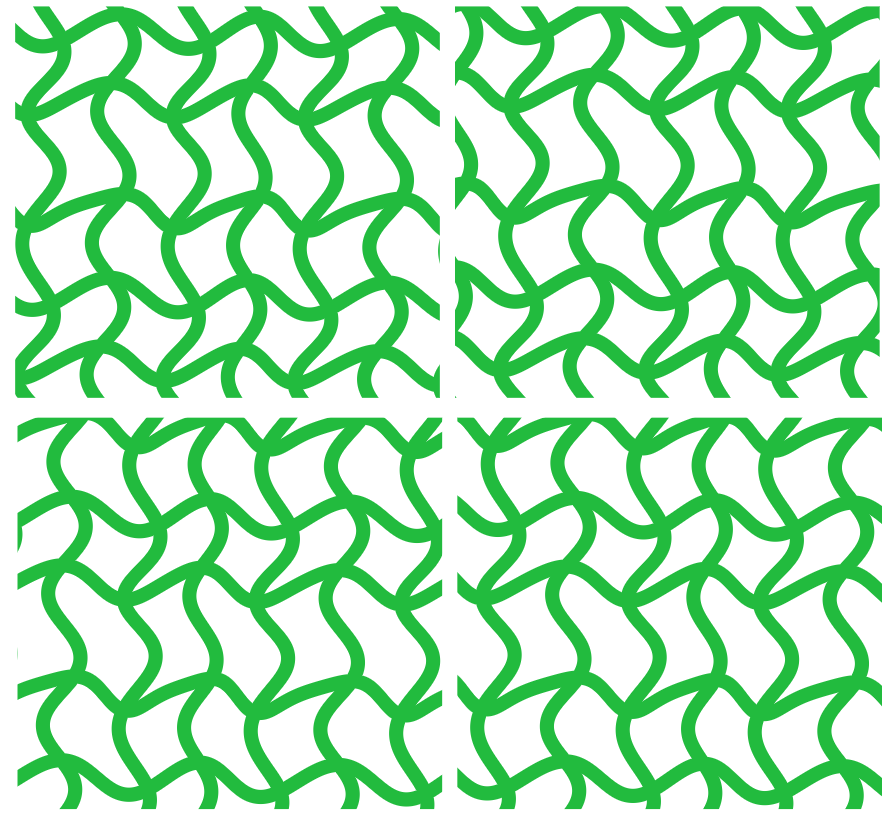
Give the GLSL for this pattern, as a Shadertoy shader.

```glsl
// Four white-framed panels, each a window onto one wavy green net.
// The net crosses three kinds of skewed wave rows with two kinds of wavy columns;
// every strand is a smooth periodic field divided by its gradient length.

const float PI = 3.14159265;
const float TAU = 6.2831853;

// Layout, in design units mapped onto the whole canvas (y runs down)
const vec2 DESIGN_SIZE = vec2(768.0, 708.0);
const vec2 PANEL_ORIGIN = vec2(13.0, 5.5);
const vec2 PANEL_SIZE = vec2(364.0, 335.5);
const vec2 PANEL_STEP = vec2(377.0, 352.5);
const float LOWER_INDENT = 2.0;
const vec2 NET_SHIFT[4] = vec2[4](
    vec2(0.0), vec2(414.0, -7.0), vec2(-42.0, 413.5), vec2(390.0, 414.5));

// Net lattice
const vec2 PERIOD = vec2(119.0, 226.0);
const float LINE_WIDTH = 12.2;
const float SHEAR = 0.04;
const float TILT = 0.017;
const float ALTERNATE_SHIFT = 3.0;

// Rows: mean height, crest position, wave height and lean
const vec3 ROW_MEAN = vec3(26.5, 85.5, 180.5);
const vec3 ROW_CREST = vec3(101.0, 96.0, 109.0);
const vec3 ROW_LEAN = vec3(0.2, 0.45, 0.95);
const float ROW_AMPLITUDE = 14.3;

// Columns: centre, first right-hand bulge, swing and uneven spacing
const vec2 COLUMN_CENTRE = vec2(42.0, 99.0);
const vec2 COLUMN_START = vec2(46.0, 38.0);
const vec2 COLUMN_AMPLITUDE = vec2(14.8, 13.8);
const vec2 COLUMN_LEAN = vec2(0.3, 0.0);

const vec3 GREEN = vec3(0.133, 0.733, 0.243);
const vec3 PAPER = vec3(1.0);

// Straightens the lattice and evens out its alternating cell widths
vec2 toLattice(vec2 p) {
    vec2 s = vec2(p.x + SHEAR * p.y, p.y - TILT * (p.x - 100.0));
    float angle = TAU * (s.x - COLUMN_CENTRE.x) / (2.0 * PERIOD.x);
    s.x -= ALTERNATE_SHIFT * (1.0 - cos(angle));
    return s;
}

// Fields that vanish on each strand, without seams between repeats
vec3 rowFields(vec2 p) {
    vec2 s = toLattice(p);
    vec3 phase = TAU * (s.x - ROW_CREST) / PERIOD.x;
    phase += 0.5 * ROW_LEAN * (1.0 - cos(phase));
    vec3 offset = s.y - ROW_MEAN + ROW_AMPLITUDE * cos(phase);
    return sin(PI * offset / PERIOD.y) * PERIOD.y / PI;
}

vec2 columnFields(vec2 p) {
    vec2 s = toLattice(p);
    vec2 turn = TAU * (s.y - COLUMN_START) / PERIOD.y;
    vec2 phase = 2.0 * turn + COLUMN_LEAN * (1.0 - cos(turn));
    vec2 offset = s.x - COLUMN_CENTRE - COLUMN_AMPLITUDE * cos(phase);
    return sin(PI * offset / PERIOD.x) * PERIOD.x / PI;
}

// Distance to the nearest strand centre line
float netDistance(vec2 p) {
    const vec2 H = vec2(0.5, 0.0);
    vec3 rowDx = rowFields(p + H.xy) - rowFields(p - H.xy);
    vec3 rowDy = rowFields(p + H.yx) - rowFields(p - H.yx);
    vec3 rows = abs(rowFields(p)) / sqrt(rowDx * rowDx + rowDy * rowDy + 1e-4);

    vec2 colDx = columnFields(p + H.xy) - columnFields(p - H.xy);
    vec2 colDy = columnFields(p + H.yx) - columnFields(p - H.yx);
    vec2 cols = abs(columnFields(p)) / sqrt(colDx * colDx + colDy * colDy + 1e-4);

    return min(min(rows.x, min(rows.y, rows.z)), min(cols.x, cols.y));
}

float boxDistance(vec2 p, vec2 halfSize) {
    vec2 d = abs(p) - halfSize;
    return length(max(d, 0.0)) + min(max(d.x, d.y), 0.0);
}

float coverage(float dist, float pixel) {
    return clamp(0.5 - dist / pixel, 0.0, 1.0);
}

void mainImage(out vec4 fragColor, in vec2 fragCoord) {
    vec2 uv = fragCoord / iResolution.xy;
    vec2 p = vec2(uv.x, 1.0 - uv.y) * DESIGN_SIZE;
    float pixel = DESIGN_SIZE.y / iResolution.y;

    float ink = 0.0;
    for (int i = 0; i < 4; i++) {
        vec2 cell = vec2(i % 2, i / 2);
        vec2 origin = PANEL_ORIGIN + PANEL_STEP * cell;
        origin.x += LOWER_INDENT * cell.y;
        float window = boxDistance(p - origin - 0.5 * PANEL_SIZE, 0.5 * PANEL_SIZE);
        float strand = netDistance(p - NET_SHIFT[i]) - 0.5 * LINE_WIDTH;
        ink = max(ink, coverage(window, pixel) * coverage(strand, pixel));
    }
    fragColor = vec4(mix(PAPER, GREEN, ink), 1.0);
}
```
